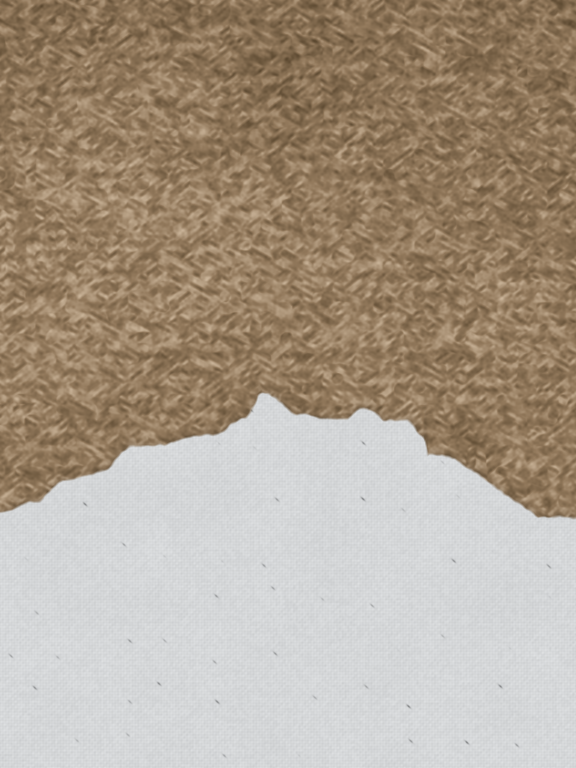
Write a Shadertoy shader that draws this background.

```glsl
// Torn pale woven paper lying below a sheet of fibrous brown cardboard.
#define CARD_DARK vec3(0.36, 0.285, 0.19)
#define CARD_MID vec3(0.575, 0.475, 0.36)
#define CARD_LIGHT vec3(0.80, 0.715, 0.61)
#define PAPER_COLOR vec3(0.832, 0.840, 0.846)
#define FIBRE_CONTRAST 1.0
#define EDGE_SOFTNESS 0.0022
#define EDGE_ROUGHNESS 0.005
#define WEAVE_PITCH 0.0075
#define RIB_COUNT 46.0

float hash(vec2 p) {
    vec3 q = fract(vec3(p.xyx) * 0.1031);
    q += dot(q, q.yzx + 33.33);
    return fract((q.x + q.y) * q.z);
}

float noise(vec2 p) {
    vec2 i = floor(p), f = fract(p);
    f = f * f * (3.0 - 2.0 * f);
    return mix(mix(hash(i), hash(i + vec2(1, 0)), f.x),
               mix(hash(i + vec2(0, 1)), hash(i + vec2(1, 1)), f.x), f.y);
}

float fbm(vec2 p) {
    float sum = 0.0, amp = 0.5;
    for (int i = 0; i < 4; i++) {
        sum += amp * noise(p);
        p = p * 2.03 + 17.1;
        amp *= 0.5;
    }
    return sum / 0.9375;
}

vec2 rotate(vec2 p, float a) {
    return vec2(cos(a) * p.x + sin(a) * p.y, cos(a) * p.y - sin(a) * p.x);
}

// Soft round patch, 1 at its centre.
float patchAt(vec2 uv, vec2 centre, vec2 size) {
    vec2 d = (uv - centre) / size;
    return exp(-dot(d, d));
}

// Height of the tear: a chain of rises and falls plus small ragged noise.
float tearHeight(float x) {
    float h = 0.332 + 0.013 * smoothstep(0.0, 0.05, x);
    h += 0.030 * smoothstep(0.06, 0.115, x);
    h += 0.012 * smoothstep(0.12, 0.18, x);
    h += 0.032 * smoothstep(0.18, 0.228, x);
    h += 0.016 * smoothstep(0.26, 0.37, x);
    h += 0.019 * smoothstep(0.37, 0.425, x);
    h += 0.034 * smoothstep(0.422, 0.458, x);   // main peak
    h -= 0.028 * smoothstep(0.465, 0.518, x);
    h -= 0.006 * smoothstep(0.52, 0.60, x);
    h += 0.015 * smoothstep(0.595, 0.63, x);    // second peak
    h -= 0.016 * smoothstep(0.633, 0.672, x);
    h -= 0.023 * smoothstep(0.706, 0.738, x);   // cliff
    h -= 0.022 * smoothstep(0.735, 0.744, x);
    h -= 0.004 * smoothstep(0.744, 0.79, x);
    h -= 0.078 * clamp((x - 0.79) / 0.144, 0.0, 1.0);
    return h + EDGE_ROUGHNESS * (fbm(vec2(x * 38.0, 4.0)) - 0.5);
}

vec3 cardboard(vec2 uv, vec2 p) {
    // Short fibres crossing in two slanted directions
    float rising = noise(rotate(p, 0.65) * vec2(90, 230));
    float falling = noise(rotate(p, -0.5) * vec2(85, 220) + 40.0);
    float fibre = mix(rising, falling, smoothstep(0.35, 0.65, noise(p * 75.0)));
    float grain = noise(p * 260.0) - 0.5;
    float tone = 0.82 * (fibre - 0.5) + 0.25 * grain;

    // Horizontal ribs, long streaks and broad mottling
    tone += 0.055 * sin(6.2832 * RIB_COUNT * (uv.y + 0.004 * noise(p * 9.0)));
    tone += 0.26 * (fbm(p * vec2(9, 65)) - 0.5);
    tone += 0.22 * (fbm(p * vec2(5, 8) + 8.0) - 0.5);

    // Light towards the lower left, stains and a darker top edge
    tone += 0.07 * (1.0 - uv.x) - 0.02;
    tone -= 0.14 * smoothstep(0.72, 1.0, uv.y);
    tone -= 0.20 * patchAt(uv, vec2(0.81, 0.435), vec2(0.10, 0.035));
    tone -= 0.13 * patchAt(uv, vec2(0.53, 0.89), vec2(0.10, 0.09));
    tone -= 0.10 * patchAt(uv, vec2(0.50, 0.56), vec2(0.08, 0.018));
    tone += 0.08 * patchAt(uv, vec2(0.20, 0.62), vec2(0.22, 0.12));
    tone += 0.30 * patchAt(uv, vec2(0.43, 0.893), vec2(0.025, 0.002));

    tone *= FIBRE_CONTRAST;
    vec3 color = mix(CARD_MID, CARD_LIGHT, clamp(tone * 1.6, 0.0, 1.0));
    return mix(color, CARD_DARK, clamp(-tone * 1.4, 0.0, 1.0));
}

vec3 paper(vec2 p) {
    // Diagonal cross weave with fine grain
    vec2 thread = sin(6.2832 * vec2(p.x + p.y, p.x - p.y) / WEAVE_PITCH);
    float tone = 0.014 * thread.x * thread.y + 0.006 * thread.y;
    tone += 0.035 * (noise(p * 300.0) - 0.5) + 0.025 * (fbm(p * 14.0) - 0.5);

    // Sparse slanted flecks, one per cell
    vec2 grid = p * 16.0, cell = floor(grid);
    vec2 centre = 0.2 + 0.6 * vec2(hash(cell + 3.0), hash(cell + 9.0));
    vec2 d = rotate(fract(grid) - centre, -0.75) / vec2(0.055, 0.020);
    tone -= 0.32 * step(0.45, hash(cell)) * hash(cell + 5.0) * exp(-dot(d, d));
    return PAPER_COLOR + tone;
}

void mainImage(out vec4 fragColor, in vec2 fragCoord) {
    vec2 uv = fragCoord / iResolution.xy;
    float aspect = iResolution.x / iResolution.y;
    vec2 p = vec2(uv.x * aspect, uv.y);

    // Approximate distance above the tear, corrected for its slope
    float h = tearHeight(uv.x);
    float slope = (tearHeight(uv.x + 0.002) - tearHeight(uv.x - 0.002)) / (0.004 * aspect);
    float dist = (uv.y - h) / sqrt(1.0 + slope * slope);
    dist += 0.0025 * (noise(p * 130.0) - 0.5);

    // Cardboard darkens slightly where it meets the paper
    vec3 card = cardboard(uv, p) * (1.0 - 0.13 * exp(-max(dist, 0.0) / 0.006));
    float cover = smoothstep(-EDGE_SOFTNESS, EDGE_SOFTNESS, dist);
    fragColor = vec4(mix(paper(p), card, cover), 1.0);
}
```
